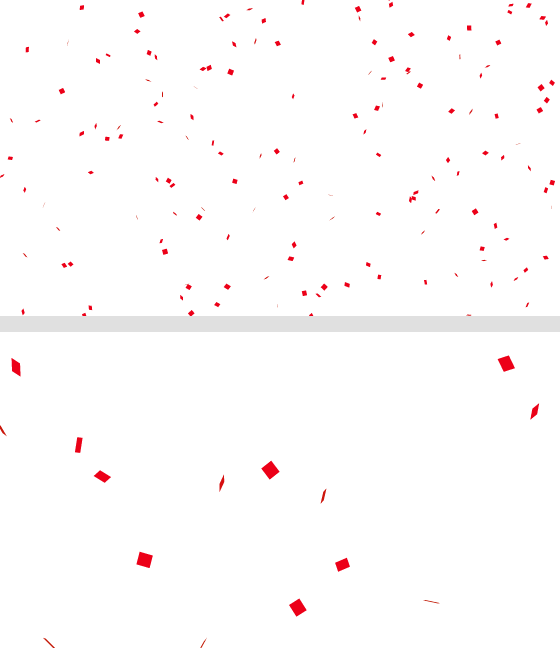
Top, the full canvas; bottom, a detail of the centre.
Write a Shadertoy shader that draws this pattern.

```glsl
const vec3 PAPER = vec3(1.0);
const vec3 FACE_RED = vec3(0.925, 0.0, 0.095);
const vec3 EDGE_RED = vec3(0.76, 0.11, 0.03);
const float CELL = 0.2;        // cell side, in canvas heights
const float HALF_SIDE = 0.0079; // half side of a flake
const int PER_CELL = 5;
const float KEEP = 0.68;       // share of flakes that exist
const int GRID = 4;            // samples per pixel side

// Integer hash: three values in 0..1
vec3 hash3(ivec3 key) {
    uvec3 v = uvec3(key + 512) * 1664525u + 1013904223u;
    v.x += v.y * v.z; v.y += v.z * v.x; v.z += v.x * v.y;
    v ^= v >> 16u;
    v.x += v.y * v.z; v.y += v.z * v.x; v.z += v.x * v.y;
    return vec3(v >> 8u) / 16777216.0;
}

mat2 rotation(float angle) {
    float c = cos(angle), s = sin(angle);
    return mat2(c, s, -s, c);
}

// Share of the pixel covered by a square spun in its plane, tilted, then rolled
float flakeCoverage(vec2 p, float halfSide, float spin, float tilt, float roll, float pixel) {
    if (length(p) > 1.5 * halfSide + pixel) return 0.0;
    mat2 unroll = rotation(-roll), unspin = rotation(-spin);
    float hits = 0.0;
    for (int i = 0; i < GRID * GRID; i++) {
        vec2 jitter = (vec2(i % GRID, i / GRID) + 0.5) / float(GRID) - 0.5;
        vec2 q = unroll * (p + jitter * pixel);
        q = abs(unspin * vec2(q.x, q.y / tilt));
        hits += step(max(q.x, q.y), halfSide);
    }
    return hits / float(GRID * GRID);
}

// Paints one cell's flakes over the given colour
vec3 paintCell(vec3 color, vec2 p, ivec2 cell, float pixel) {
    for (int n = 0; n < PER_CELL; n++) {
        vec3 place = hash3(ivec3(cell, 2 * n));
        if (place.z > KEEP) continue;
        vec3 pose = hash3(ivec3(cell, 2 * n + 1));
        vec2 center = (vec2(cell) + place.xy) * CELL;
        float tilt = mix(0.03, 1.0, pose.y);
        float halfSide = HALF_SIDE * mix(0.85, 1.08, place.z / KEEP);
        float cover = flakeCoverage(p - center, halfSide, pose.x * 6.2832, tilt,
                                    pose.z * 6.2832, pixel);
        vec3 ink = mix(EDGE_RED, FACE_RED, smoothstep(0.05, 0.4, tilt));
        color = mix(color, ink, cover);
    }
    return color;
}

void mainImage(out vec4 fragColor, in vec2 fragCoord) {
    float pixel = 1.0 / iResolution.y;
    vec2 p = fragCoord * pixel;
    ivec2 corner = ivec2(floor(p / CELL - 0.5));

    // The four nearest cells hold every flake in reach
    vec3 color = PAPER;
    for (int y = 0; y < 2; y++)
        for (int x = 0; x < 2; x++)
            color = paintCell(color, p, corner + ivec2(x, y), pixel);

    fragColor = vec4(color, 1.0);
}
```
